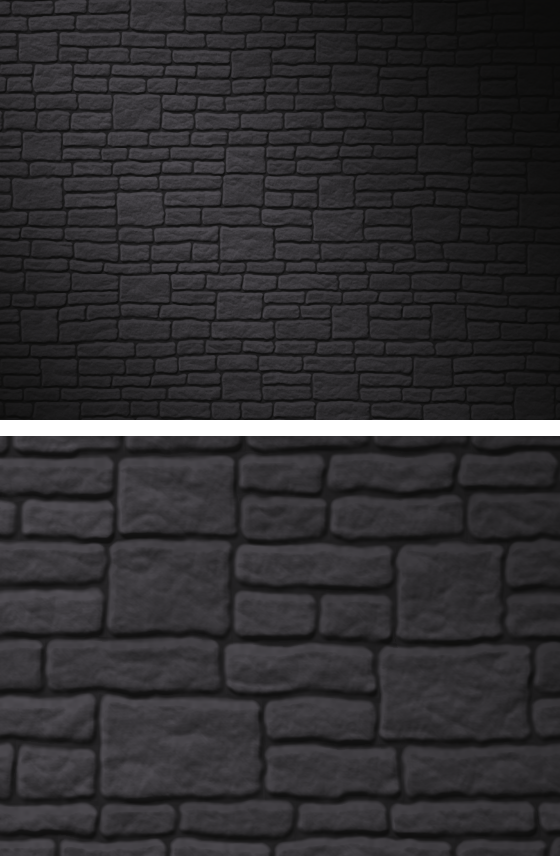
Top: the whole. Bottom: its middle third, enlarged.
A Shadertoy shader for this texture:

```glsl
#define ROWS 26.0          // courses over the canvas height
#define SPACING 6.1        // distance between tall blocks, in rows
#define TALL_SHARE 0.82    // chance of a tall block per cell
#define STONE_LENGTH 2.65  // mean length of a low stone, in rows
#define JOINT 0.035        // half width of a joint, in rows
#define CORNER 0.2         // corner radius, in rows
#define ROUGHNESS 0.72     // relief of the stone faces
#define RELIEF 0.2         // strength of the side light
#define MORTAR 0.52        // brightness of mortar against stone
#define STONE_TINT vec3(0.204, 0.196, 0.214)
#define SHADOW_TINT vec3(0.035, 0.035, 0.032)

float hash(vec2 p) {
    return fract(sin(dot(p, vec2(127.1, 311.7))) * 43758.5453);
}

float noise(vec2 p) {
    vec2 i = floor(p), f = fract(p);
    f = f * f * (3.0 - 2.0 * f);
    return mix(mix(hash(i), hash(i + vec2(1, 0)), f.x),
               mix(hash(i + vec2(0, 1)), hash(i + vec2(1, 1)), f.x), f.y);
}

// Craggy sum of folded noise octaves
float crags(vec2 p) {
    float sum = 0.0, amp = 0.5;
    for (int i = 0; i < 5; i++) {
        sum += amp * abs(2.0 * noise(p) - 1.0);
        p = mat2(1.6, 1.2, -1.2, 1.6) * p + 7.3;
        amp *= 0.52;
    }
    return sum;
}

// Height of the bed joint below a course
float bedLine(float row) {
    return row + 0.32 * (hash(vec2(row, 3.0)) - 0.5);
}

// Block (or bare joint) in a column: left, right, first row, row count
vec4 marker(float column, float row) {
    float shifted = row + floor(3.0 * hash(vec2(column, 7.0)));
    float cell = floor(shifted / 3.0);
    float phase = shifted - 3.0 * cell;
    vec2 id = vec2(column, cell);
    float first = step(0.5, hash(id + 31.0));
    bool tall = hash(id + 57.0) < TALL_SHARE && phase >= first && phase <= first + 1.0;
    vec2 key = tall ? id : vec2(column, row) + 13.0;
    float jitter = (hash(key) - 0.5) * (tall ? 0.24 : 0.6);
    float middle = (column + 0.5 + jitter) * SPACING;
    float reach = tall ? mix(1.05, 1.75, hash(id + 5.0)) : 0.0;
    return vec4(middle - reach, middle + reach,
                tall ? row - phase + first : row, tall ? 2.0 : 1.0);
}

// Jittered joint number k among the n stones of a stretch
float splitAt(float k, float n, vec2 key) {
    float inner = step(0.5, k) * step(k, n - 0.5);
    return k + inner * 0.5 * (hash(key + vec2(k * 17.0, 90.0)) - 0.5);
}

// Stone around p as lower left and upper right corners
vec4 stoneBox(vec2 p) {
    float row = floor(p.y);
    if (p.y < bedLine(row)) row -= 1.0;
    else if (p.y >= bedLine(row + 1.0)) row += 1.0;
    float column = floor(p.x / SPACING);
    vec4 block = marker(column, row);
    if (p.x >= block.x && p.x < block.y)
        return vec4(block.x, bedLine(block.z), block.y, bedLine(block.z + block.w));

    // Divide the stretch between two neighbouring markers
    bool before = p.x < block.x;
    float left = before ? marker(column - 1.0, row).y : block.y;
    float right = before ? block.x : marker(column + 1.0, row).x;
    vec2 key = vec2(before ? column - 1.0 : column, row);
    float span = right - left;
    float n = max(1.0, floor(span / STONE_LENGTH + 0.2 + 0.6 * hash(key + 71.0)));
    float t = (p.x - left) / span * n;
    float k = floor(t);
    if (t < splitAt(k, n, key)) k -= 1.0;
    else if (t >= splitAt(k + 1.0, n, key)) k += 1.0;
    return vec4(left + span * splitAt(k, n, key) / n, bedLine(row),
                left + span * splitAt(k + 1.0, n, key) / n, bedLine(row + 1.0));
}

// Relief height, stone mask and tone of the stone
vec3 wall(vec2 p) {
    vec2 q = p;
    q.y += 0.4 * (noise(p * vec2(0.16, 0.3)) - 0.5);
    q += 0.13 * (vec2(noise(p * 1.1), noise(p * 1.1 + 40.0)) - 0.5);
    q += 0.07 * (vec2(noise(p * 4.0), noise(p * 4.0 + 80.0)) - 0.5);
    vec4 box = stoneBox(q);
    vec2 centre = 0.5 * (box.xy + box.zw);
    float tone = hash(floor(centre * 8.0));
    vec2 extent = 0.5 * (box.zw - box.xy) - JOINT - vec2(0.0, 0.04 * tone);
    vec2 d = abs(q - centre) - extent + CORNER;
    float dist = length(max(d, 0.0)) + min(max(d.x, d.y), 0.0) - CORNER;
    float mask = smoothstep(0.03, -0.08, dist);
    float dome = smoothstep(0.03, -0.17, dist);
    float rough = crags(p * vec2(0.85, 1.3) + tone * 50.0);
    return vec3(0.3 * dome + ROUGHNESS * rough * mix(0.25, 1.0, mask), mask, tone);
}

// Soft pool of light, widest toward the lower right
float lightPool(vec2 uv) {
    vec2 d = uv - vec2(0.32, 0.6);
    return exp(-4.2 * d.x * d.x - 1.6 * d.y * d.y - 2.8 * d.x * d.y);
}

void mainImage(out vec4 fragColor, in vec2 fragCoord) {
    vec2 p = fragCoord / iResolution.y * ROWS + vec2(61.0, 40.0);
    vec3 here = wall(p);
    vec3 above = wall(p + vec2(-0.04, 0.1));

    // Light from above: soft upper edges, dark undersides
    float slope = (here.x - above.x) / 0.108;
    float shade = clamp(1.0 + RELIEF * slope, 0.3, 1.25);
    shade *= mix(MORTAR, 0.94 + 0.12 * here.z, here.y);
    shade *= 0.93 + 0.14 * noise(p * 9.0);

    float light = lightPool(fragCoord / iResolution.xy);
    fragColor = vec4(SHADOW_TINT + STONE_TINT * light * shade, 1.0);
}
```
